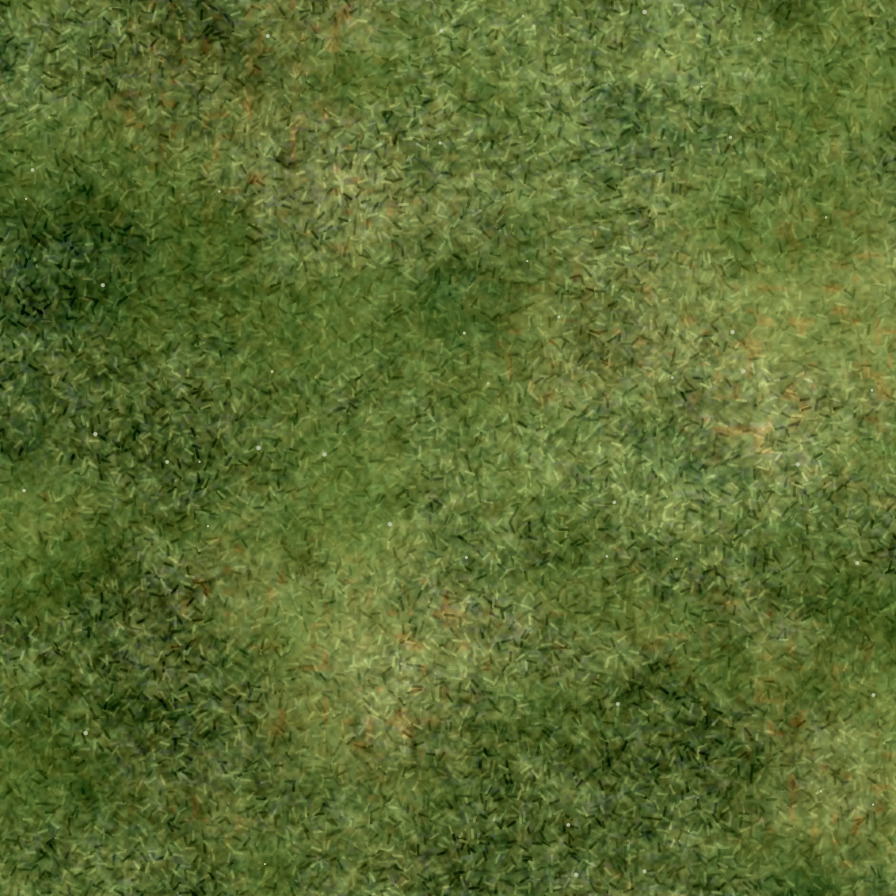
Write a three.js fragment shader that draws this texture.

```glsl
// Worn meadow turf seen from above: soft shaded and straw-coloured patches
// made of layered value noise, under a fine grain of noise and short
// randomly turned blades, with rust litter and a few pale flower specks.
#define PATCH_SCALE vec2(3.6, 5.0)
#define TUFT_SCALE 34.0
#define GRAIN_SCALE 235.0
#define BLADE_SCALE 118.0
#define PATCH_CONTRAST 0.17
#define GRAIN_CONTRAST 0.105
#define BLADE_CONTRAST 0.15
#define SHADE_DEPTH 0.085
#define FLOWER_SCALE 15.0
#define FLOWER_SHARE 0.2
#define TURF_COLOR vec3(0.372, 0.442, 0.212)
#define TONE_TINT vec3(1.0, 1.0, 0.77)

varying vec2 vUv;

float hash(vec2 p) {
  return fract(sin(dot(p, vec2(127.1, 311.7))) * 43758.5453);
}

vec2 hash2(vec2 p) {
  return vec2(hash(p), hash(p + 57.3));
}

// Value noise from -1 to 1
float noise(vec2 p) {
  vec2 cell = floor(p);
  vec2 f = fract(p);
  f = f * f * (3.0 - 2.0 * f);
  float low = mix(hash(cell), hash(cell + vec2(1.0, 0.0)), f.x);
  float high = mix(hash(cell + vec2(0.0, 1.0)), hash(cell + 1.0), f.x);
  return 2.0 * mix(low, high, f.y) - 1.0;
}

float fbm(vec2 p) {
  float sum = 0.0;
  float amp = 0.53;
  for (int i = 0; i < 5; i++) {
    sum += amp * noise(p);
    p = mat2(1.6, 1.2, -1.2, 1.6) * p + 17.7;
    amp *= 0.52;
  }
  return sum;
}

// Overlapping short strokes, each lighter or darker than the turf
float blades(vec2 p) {
  vec2 cell = floor(p);
  float tone = 0.0;
  for (int y = -1; y <= 1; y++) {
    for (int x = -1; x <= 1; x++) {
      vec2 id = cell + vec2(float(x), float(y));
      float angle = 6.2832 * hash(id + 9.1);
      vec2 dir = vec2(cos(angle), sin(angle));
      vec2 d = p - id - hash2(id);
      d -= dir * clamp(dot(d, dir), -0.55, 0.55);
      float cover = 1.0 - smoothstep(0.06, 0.3, length(d));
      tone = mix(tone, 2.0 * hash(id + 23.9) - 1.0, cover);
    }
  }
  return tone;
}

// Sparse round specks, kept inside their cells
float flowers(vec2 p) {
  vec2 id = floor(p);
  vec2 center = 0.15 + 0.7 * hash2(id + 4.7);
  float radius = mix(0.025, 0.055, hash(id + 31.0));
  float dist = length(fract(p) - center);
  float present = step(hash(id + 71.0), FLOWER_SHARE);
  return present * (1.0 - smoothstep(radius * 0.4, radius, dist));
}

void main() {
  // Broad patches: light, shade, dryness and roughness
  vec2 broad = vUv * PATCH_SCALE;
  float patches = fbm(broad + 3.4);
  float shade = smoothstep(0.08, 0.5, fbm(broad * 1.15 + 41.0));
  float dry = smoothstep(-0.15, 0.5, fbm(broad * 1.3 + 83.0) + 0.5 * patches);
  float rough = smoothstep(-0.4, 0.35, fbm(broad * 1.5 + 120.0));

  // Fine structure, calmer on the smooth green areas
  float tufts = fbm(vUv * TUFT_SCALE + 7.0);
  float grain = 0.65 * noise(vUv * GRAIN_SCALE)
              + 0.6 * noise(vUv * GRAIN_SCALE * 0.47 + 61.0);
  float strokes = blades(vUv * BLADE_SCALE)
                + 0.5 * blades(vUv * BLADE_SCALE * 0.6 + 37.0);
  float detail = GRAIN_CONTRAST * grain + BLADE_CONTRAST * strokes;

  float tone = PATCH_CONTRAST * patches + 0.09 * tufts;
  tone += detail * mix(0.68, 1.15, rough) + 0.025 * dry;
  tone -= SHADE_DEPTH * shade;
  vec3 color = TURF_COLOR + tone * TONE_TINT;

  // Hue shifts: lush green, straw, cool shade and greyish stems
  color += (1.0 - rough) * vec3(-0.015, 0.0, -0.03);
  color += dry * vec3(0.035, 0.005, 0.015);
  color += shade * vec3(-0.015, 0.0, 0.015);
  float hue = noise(vUv * BLADE_SCALE * 0.8 + 19.0);
  color += hue * vec3(0.018, -0.006, -0.012);
  float grey = smoothstep(0.2, 0.7, noise(vUv * BLADE_SCALE + 211.0));
  color += grey * rough * vec3(0.01, 0.0, 0.055);

  // Rust litter and flower specks
  float litter = smoothstep(0.35, 0.8, noise(vUv * BLADE_SCALE * 0.7 + 147.0));
  color += litter * (0.2 + 0.8 * dry) * vec3(0.065, -0.015, -0.015);
  color = mix(color, vec3(0.77, 0.79, 0.69), 0.85 * flowers(vUv * FLOWER_SCALE));

  gl_FragColor = vec4(clamp(color, 0.02, 1.0), 1.0);
}
```
